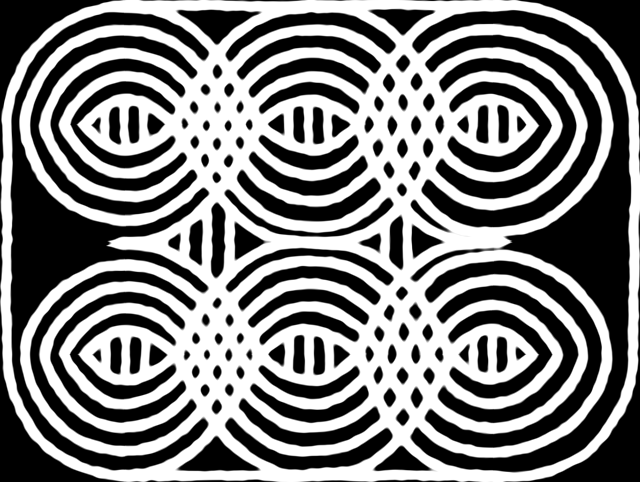
Write a WebGL 1 fragment shader that draws this pattern.

```glsl
precision highp float;
// Six nested sets of pointed ovals, three across and two down, in white on black.
// Neighbouring sets cross into lattices; barred eyes fill the cores and the gaps
// between rows. Power curves give the ovals, noise gives the hand-cut edges.

uniform vec2 u_resolution;

const float CANVAS_HEIGHT = 5.79;
const float MID_Y = 2.88;
const float LINE = 0.065;

float hash(vec2 p) {
  return fract(sin(dot(p, vec2(127.1, 311.7))) * 43758.5453);
}

float noise(vec2 p) {
  vec2 i = floor(p), f = fract(p);
  f = f * f * (3.0 - 2.0 * f);
  return mix(mix(hash(i), hash(i + vec2(1.0, 0.0)), f.x),
             mix(hash(i + vec2(0.0, 1.0)), hash(i + 1.0), f.x), f.y);
}

// Union with slightly rounded inner corners
float softUnion(float a, float b, float radius) {
  float h = max(radius - abs(a - b), 0.0) / radius;
  return min(a, b) - 0.25 * radius * h * h;
}

// Signed distance estimate to |x/a|^e.x + |y/b|^e.y = 1
float oval(vec2 p, vec2 size, vec2 e) {
  vec2 n = max(abs(p) / size, 0.001);
  vec2 t = pow(n, e);
  return (t.x + t.y - 1.0) / length(e * t / (n * size));
}

float roundedBox(vec2 p, vec2 halfSize, float radius) {
  vec2 q = abs(p) - halfSize + radius;
  return length(max(q, 0.0)) + min(max(q.x, q.y), 0.0) - radius;
}

// A centred row of upright bars
float bars(float x, float pitch, float count, float halfWidth) {
  float i = clamp(floor(x / pitch + 0.5 * count), 0.0, count - 1.0);
  return abs(x - (i - 0.5 * (count - 1.0)) * pitch) - halfWidth;
}

// Ring k of a set: p is relative to its centre, reach is the height to mid line
float ring(vec2 p, float k, float col, float row, float reach) {
  bool inward = row > 0.5 ? p.y < 0.0 : p.y > 0.0;
  float innerStep = mix(0.255 + 0.02 * col, 0.28 + 0.025 * col, row);
  float outerStep = mix(0.287, 0.28, row);
  float height = inward ? min(0.3 + innerStep * k, reach) : 0.3 + outerStep * k;

  // Tip distance of the innermost ring and the growth per ring
  vec2 tip;
  if (p.x < 0.0) {
    tip = col < 0.5 ? vec2(0.47, 0.24) : col < 1.5 ? vec2(0.58, 0.255) : vec2(0.51, 0.28);
  } else {
    tip = col < 0.5 ? vec2(0.60, 0.255) : col < 1.5 ? vec2(0.58, 0.28) : vec2(0.48, 0.30);
  }

  // Pointed towards a neighbour, rounded on the open side
  bool openSide = (col < 0.5 && p.x < 0.0) || (col > 1.5 && p.x > 0.0);
  bool rightLattice = (col > 0.5 && col < 1.5 && p.x > 0.0) || (col > 1.5 && p.x < 0.0);
  vec2 e = openSide ? vec2(2.0, 1.0 + 0.28 * k)
                    : vec2(2.0 + (rightLattice ? 0.2 : 0.09) * k, 1.0);
  return oval(p, vec2(tip.x + tip.y * k, height), e);
}

// Ring lines and core bars of one set; outermost signed distance goes to y
vec2 ringSet(vec2 p, float col, float row, float reach) {
  float d = 10.0;
  float signedRing = 0.0;
  for (int i = 0; i < 5; i++) {
    float k = float(i);
    signedRing = ring(p, k, col, row, reach);
    float width = LINE;
    if (i == 0) {
      d = max(bars(p.x, 0.235, 3.0, 0.055), signedRing);
    }
    if (i == 4) {
      // The last ring tapers away where the frame takes over
      float keep = smoothstep(-0.4, 0.0, p.x * (1.0 - col));
      width = mix(-0.06, LINE, keep);
    }
    d = softUnion(d, abs(signedRing) - width, 0.05);
  }
  return vec2(d, signedRing);
}

void main() {
  vec2 p = gl_FragCoord.xy / u_resolution.y * CANVAS_HEIGHT;
  float pixel = CANVAS_HEIGHT / u_resolution.y;

  // Hand-drawn wander
  p += 0.035 * (vec2(noise(p * 2.3), noise(p * 2.3 + 17.0)) - 0.5);

  // Frame
  float d = abs(roundedBox(p - vec2(3.85, 2.895), vec2(3.77, 2.825), 1.46)) - 0.06;

  // Ring sets
  float outside = 10.0;
  for (int r = 0; r < 2; r++) {
    for (int c = 0; c < 3; c++) {
      float row = float(r), col = float(c);
      vec2 centre = vec2(1.5 + 2.21 * col, mix(1.53, 4.29, row));
      vec2 set = ringSet(p - centre, col, row, abs(centre.y - MID_Y));
      d = softUnion(d, set.x, 0.05);
      outside = min(outside, set.y);
    }
  }

  // Barred gaps between the rows
  float gapBars = min(bars(p.x - 2.36, 0.272, 4.0, 0.06), bars(p.x - 4.77, 0.27, 2.0, 0.055));
  gapBars = max(gapBars, max(-outside, abs(p.y - MID_Y) - 0.5));
  d = softUnion(d, gapBars, 0.04);

  // Rough cut edges
  d += 0.02 * (noise(p * 11.0) - 0.5);
  gl_FragColor = vec4(vec3(1.0 - smoothstep(-pixel, pixel, d)), 1.0);
}
```
